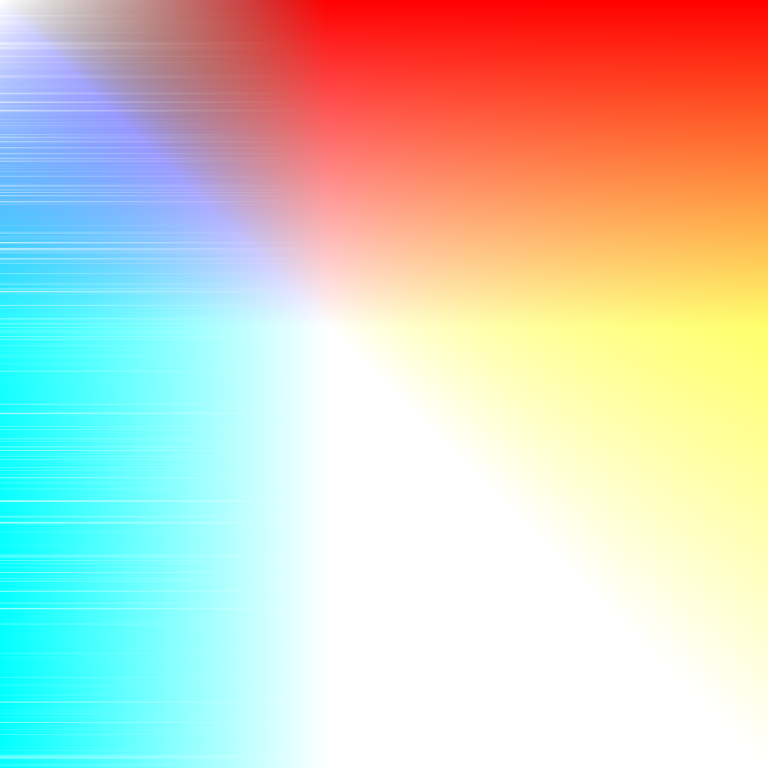
A three.js fragment shader for this background:

```glsl
// A ramp field: red rises from the left, green falls in from the top, and
// blue follows the ratio of depth to width, which makes a yellow wedge.
// A white veil with hashed rows washes the left side, densest at the top.
varying vec2 vUv;

const float FIELD_EDGE = 0.426;     // where the red and green ramps are full
const float STREAK_ROWS = 512.0;
const float STREAK_STRENGTH = 0.75;

// Sine-free hash of a single number
float hash(float n) {
  vec2 q = fract(vec2(n) * vec2(0.1031, 0.7323) + 0.37);
  q += dot(q, q.yx + 33.33);
  return fract((q.x + q.y) * q.x);
}

// Smooth one-dimensional noise, each row peaking at its own centre
float rowNoise(float p) {
  float q = p + 0.5;
  float row = floor(q);
  float f = smoothstep(0.0, 1.0, fract(q));
  return mix(hash(row), hash(row + 1.0), f);
}

// Linear rise from 0 at the border to 1 at the reach
float ramp(float distanceIn, float reach) {
  return clamp(distanceIn / reach, 0.0, 1.0);
}

// Full below the diagonal, falling with the slope above it
float slopeRatio(vec2 p) {
  return clamp(p.y / max(p.x, 0.0001), 0.0, 1.0);
}

// Red, green and blue ramps; blue falls faster near the left border
vec3 rampField(vec2 p, float edge) {
  float red = ramp(p.x, edge);
  float green = ramp(p.y, edge);
  float blue = pow(slopeRatio(p), 2.0 - red);
  return vec3(red, green, blue);
}

// Even white veil, solid at the top and gone near the bottom
float veil(float depth) {
  return exp(-depth * (3.0 + 4.0 * depth));
}

// Thin white rows that become sparser with depth
float streaks(float depth, float rows, float strength) {
  return strength * pow(rowNoise(depth * rows), 3.0 + 7.0 * depth);
}

void main() {
  vec2 p = vec2(vUv.x, 1.0 - vUv.y);   // depth measured from the top
  vec3 color = rampField(p, FIELD_EDGE);

  // Veil and streaks fade out to the right as red fills in
  float reach = 1.0 - ramp(p.x, FIELD_EDGE);
  float rows = streaks(p.y, STREAK_ROWS, STREAK_STRENGTH);
  float wash = mix(veil(p.y), 1.0, rows) * reach;
  color = mix(color, vec3(1.0), wash);

  gl_FragColor = vec4(color, 1.0);
}
```
